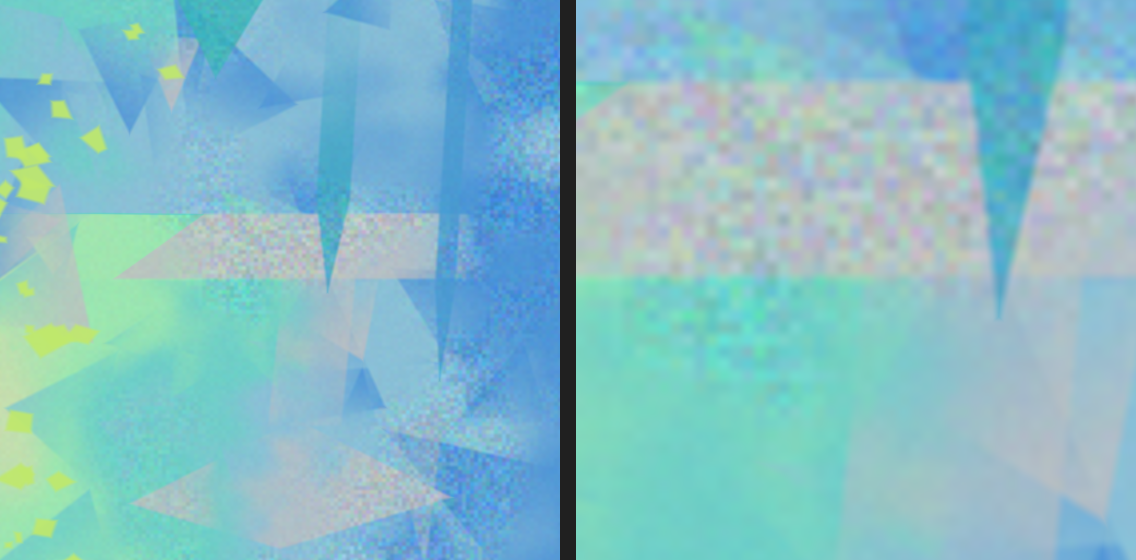
Left, the full canvas; right, a detail of the centre.
This background is drawn by a three.js fragment shader. Its source:

```glsl
// Pastel collage of translucent shards: a tone field runs from sage and mint on the
// left to blue on the right, overlaid with fading triangles, grey slabs, tapered
// spikes, soft coloured grain and small lime flecks.
#define SHARDS 52.0
#define SHARD_SIZE 0.055
#define SHARD_ALPHA 0.8
#define FLECKS 30.0
#define FLECK_SIZE 0.0125
#define SOFT 0.004
#define GRAIN_SCALE 140.0
#define GRAIN_AMOUNT 0.17
#define HORIZON 0.618
#define SEED 7.0

varying vec2 vUv;

const vec3 SAGE = vec3(0.77, 0.87, 0.68);
const vec3 MINT = vec3(0.61, 0.90, 0.69);
const vec3 AQUA = vec3(0.43, 0.81, 0.78);
const vec3 SKY = vec3(0.54, 0.75, 0.84);
const vec3 BLUE = vec3(0.30, 0.58, 0.84);
const vec3 GREY = vec3(0.74, 0.75, 0.76);
const vec3 TEAL = vec3(0.24, 0.71, 0.73);
const vec3 LIME = vec3(0.75, 0.91, 0.42);

float hash(vec2 p) {
  vec3 q = fract(p.xyx * 0.1031);
  q += dot(q, q.yzx + 33.33);
  return fract((q.x + q.y) * q.z);
}

vec2 hash2(float n) {
  return vec2(hash(vec2(n, SEED)), hash(vec2(n, SEED + 31.7)));
}

float noise(vec2 p) {
  vec2 i = floor(p), f = fract(p);
  f = f * f * (3.0 - 2.0 * f);
  return mix(mix(hash(i), hash(i + vec2(1.0, 0.0)), f.x),
             mix(hash(i + vec2(0.0, 1.0)), hash(i + 1.0), f.x), f.y);
}

float fbm(vec2 p) {
  return 0.55 * noise(p) + 0.3 * noise(p * 2.1 + 17.0) + 0.15 * noise(p * 4.3 + 41.0);
}

// Coverage of the inside of a signed distance
float fill(float d) {
  return 1.0 - smoothstep(-SOFT, SOFT, d);
}

// Colour ramp from warm pale green to blue
vec3 ramp(float t) {
  vec3 c = mix(SAGE, MINT, smoothstep(0.0, 0.24, t));
  c = mix(c, AQUA, smoothstep(0.24, 0.46, t));
  c = mix(c, SKY, smoothstep(0.46, 0.62, t));
  return mix(c, BLUE, smoothstep(0.72, 0.96, t));
}

// Position on the ramp, with a crisp step at the horizon
float tone(vec2 p) {
  float above = smoothstep(HORIZON - SOFT, HORIZON + SOFT, p.y);
  float band = smoothstep(0.496, 0.504, p.y) * (1.0 - above);
  return 0.16 + 0.78 * p.x + (1.0 - p.x) * (0.42 * above - 0.08 * band);
}

// Irregular convex polygon: the outermost of its jittered sides
float polygon(vec2 p, float sides, float size, float seed) {
  float d = -1.0, turn = 6.2832 * hash(vec2(seed, 3.0));
  for (float k = 0.0; k < 5.0; k++) {
    if (k >= sides) break;
    vec2 h = hash2(seed + 57.0 * k);
    float a = turn + 6.2832 * (k + 0.36 * (h.x - 0.5)) / sides;
    d = max(d, dot(p, vec2(cos(a), sin(a))) - size * (0.5 + h.y));
  }
  return d;
}

void main() {
  vec2 p = vUv;
  float cloud = fbm(p * 4.0 + SEED);
  float t = tone(p) + 0.55 * (cloud - 0.5);
  vec3 col = ramp(t);

  // Shards, each solid at one side and dissolving towards the other
  for (float i = 0.0; i < SHARDS; i++) {
    vec2 centre = hash2(i + 11.0), look = hash2(i + 211.0);
    float size = SHARD_SIZE * mix(0.4, 1.5, look.x * look.x);
    vec2 q = p - centre;
    float angle = 6.2832 * look.y;
    float along = dot(q, vec2(cos(angle), sin(angle))) / size;
    float alpha = fill(polygon(q, 3.0, size, i + 401.0)) * smoothstep(-1.8, 1.6, along);
    float shift = 0.4 * (look.x - 0.45) + 0.07 * along;
    vec3 tint = ramp(tone(centre) + shift);
    float grey = step(0.82, look.y) * (1.0 - smoothstep(0.65, 0.85, centre.x));
    tint = mix(tint, GREY, grey);
    col = mix(col, tint, SHARD_ALPHA * alpha);
  }

  // Grey slab under the horizon, pillar below it and wide foot
  float slab = max(abs(p.y - 0.56) - 0.058, max(0.2 + 1.4 * (p.y - 0.5) - p.x, p.x - 0.87 + 0.3 * (p.y - 0.5)));
  float pillar = max(abs(p.x - 0.56 - 0.1 * (p.y - 0.4)) - 0.065, abs(p.y - 0.4) - 0.16);
  float foot = max(abs(p.x - 0.53) * 0.5 + p.y - 0.25, 0.02 - p.y + 0.3 * abs(p.x - 0.5));
  float worn = smoothstep(0.25, 0.6, fbm(p * 7.0 + 3.0));
  col = mix(col, GREY, 0.85 * fill(slab) * mix(0.55, 1.0, worn) * (1.0 - smoothstep(0.68, 0.9, p.x)));
  col = mix(col, GREY, 0.6 * fill(pillar) * worn);
  col = mix(col, GREY, 0.75 * fill(foot) * worn);

  // Downward spikes, narrower and bluer to the right
  for (float i = 0.0; i < 3.0; i++) {
    float tip = 0.86 - 0.27 * sqrt(2.0 * i);
    float rise = p.y - tip;
    float width = 0.09 / (1.0 + 2.0 * i) * clamp(rise * 6.0, 0.0, 1.0);
    float d = max(abs(p.x - 0.385 - 0.2 * i - 0.06 * rise) - width, -rise);
    float fade = 1.0 - 0.8 * smoothstep(0.22, 0.45, rise) * step(i, 1.5);
    col = mix(col, mix(TEAL, BLUE, 0.4 * i), 0.85 * fill(d) * fade);
  }

  // Soft coloured grain in patches
  vec2 g = p * GRAIN_SCALE;
  vec3 grain = vec3(noise(g), noise(g + 71.0), noise(g + 139.0)) - 0.5;
  float patches = smoothstep(0.38, 0.65, fbm(p * 5.0 + 23.0)) * smoothstep(0.1, 0.45, p.x);
  col += GRAIN_AMOUNT * grain * (0.15 + 0.85 * patches);

  // Lime flecks in small clusters, mostly on the left
  for (float i = 0.0; i < FLECKS; i++) {
    vec2 home = hash2(floor(i / 3.0) + 601.0), h = hash2(i + 701.0);
    vec2 at = vec2(0.45 * home.x * home.x, home.y) + 0.13 * (h - 0.5);
    float d = polygon((p - at) * vec2(0.75, 1.0), 4.0, FLECK_SIZE * (0.4 + h.x), i + 801.0);
    col = mix(col, LIME, 0.92 * fill(d));
  }

  gl_FragColor = vec4(clamp(col, 0.0, 1.0), 1.0);
}
```
